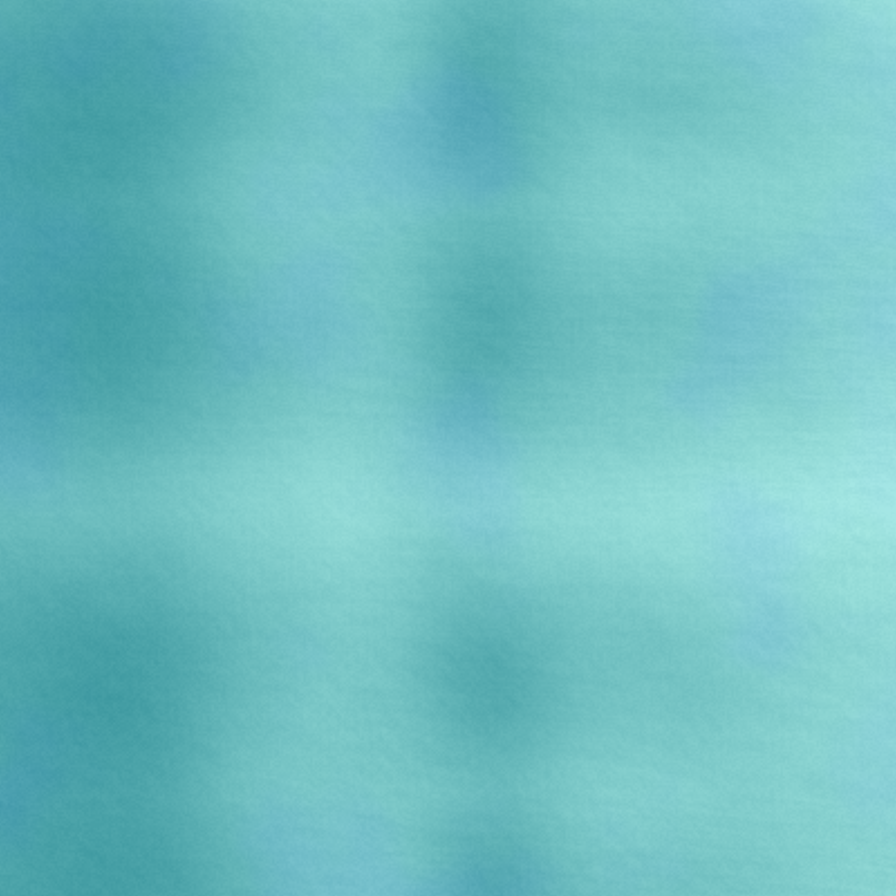
This texture is drawn by a three.js fragment shader. Its source:

```glsl
varying vec2 vUv;

const vec3 DEEP_TEAL = vec3(0.27, 0.62, 0.645);
const vec3 PALE_AQUA = vec3(0.62, 0.89, 0.87);
const vec3 BLUE_TINT = vec3(-0.015, -0.025, 0.02);

const float BAND_Y = 0.44;         // height of the bright horizontal band
const float FOLD = 0.33;           // distance between mirror lines
const float BAND_WIDTH = 0.085;
const float BAND_GAIN = 0.25;
const float RIDGE_GAIN = 0.20;
const float CLOUD_GAIN = 0.13;
const float FIBRE_GAIN = 0.07;
const float GRAIN_GAIN = 0.13;
const float GRAIN_SCALE = 400.0;

float hash(vec2 p) {
  return fract(sin(dot(p, vec2(127.1, 311.7))) * 43758.5453);
}

float noise(vec2 p) {
  vec2 cell = floor(p);
  vec2 f = fract(p);
  f = f * f * (3.0 - 2.0 * f);
  float low = mix(hash(cell), hash(cell + vec2(1.0, 0.0)), f.x);
  float high = mix(hash(cell + vec2(0.0, 1.0)), hash(cell + 1.0), f.x);
  return mix(low, high, f.y);
}

// Layered noise, centred on zero
float fbm(vec2 p) {
  float sum = 0.0;
  float gain = 0.5;
  for (int i = 0; i < 5; i++) {
    sum += gain * (noise(p) - 0.5);
    p = mat2(1.6, 1.2, -1.2, 1.6) * p + 7.3;
    gain *= 0.5;
  }
  return sum;
}

float blob(vec2 p, vec2 centre, vec2 radius) {
  vec2 q = (p - centre) / radius;
  return exp(-dot(q, q));
}

// Broad light and shade, mirrored up and down about the bright band
float shading(vec2 uv) {
  float y = FOLD - abs(abs(uv.y - BAND_Y) - FOLD);
  vec2 p = vec2(uv.x, y);
  float tone = 0.19 + 0.62 * pow(max(uv.x, 0.0), 1.2);

  float edge = 0.44 + 0.06 * smoothstep(0.0, FOLD, y);
  float ridge = smoothstep(0.10, 0.38, uv.x)
    * (1.0 - smoothstep(edge - 0.06, edge + 0.08, uv.x));
  tone += RIDGE_GAIN * ridge;
  tone += BAND_GAIN * exp(-y * y / (BAND_WIDTH * BAND_WIDTH));

  tone -= 0.24 * blob(p, vec2(0.14, 0.23), vec2(0.15, 0.14));
  tone -= 0.31 * blob(p, vec2(0.54, 0.21), vec2(0.09, 0.13));
  tone -= 0.13 * blob(p, vec2(0.76, 0.22), vec2(0.12, 0.09));
  tone += 0.10 * blob(p, vec2(0.30, 0.33), vec2(0.10, 0.09));
  tone += 0.13 * blob(p, vec2(0.68, 0.33), vec2(0.12, 0.08));
  return tone;
}

// Faint strands that fan out from the mirror lines
float fibres(vec2 uv) {
  float y = FOLD - abs(abs(uv.y - BAND_Y) - FOLD);
  float bend = 0.45 * y * uv.x + 0.01 * fbm(uv * 12.0);
  vec2 along = vec2(uv.x * 22.0, (uv.y + bend) * 150.0);
  vec2 across = vec2((uv.x + uv.y) * 90.0, (uv.x - uv.y) * 28.0);
  return (noise(along) - 0.5) * (0.4 + 0.6 * uv.x)
    + 0.6 * (noise(across) - 0.5);
}

void main() {
  vec2 uv = vUv;
  vec2 warp = vec2(fbm(uv * 5.0), fbm(uv * 5.0 + 19.0));

  float tone = shading(uv + 0.035 * warp);
  tone += CLOUD_GAIN * fbm(uv * vec2(7.0, 10.0) + 3.0);
  tone += FIBRE_GAIN * fibres(uv);

  // Fine surface grain
  float grain = 0.65 * noise(uv * GRAIN_SCALE)
    + 0.35 * noise(uv.yx * GRAIN_SCALE * 0.47 + 31.0) - 0.5;
  tone += GRAIN_GAIN * grain;

  // Cool patches in the mid tones
  float cool = smoothstep(-0.05, 0.25, fbm(uv * 6.0 + 41.0));
  vec3 colour = mix(DEEP_TEAL, PALE_AQUA, clamp(tone, -0.1, 1.08));
  gl_FragColor = vec4(colour + BLUE_TINT * cool, 1.0);
}
```
